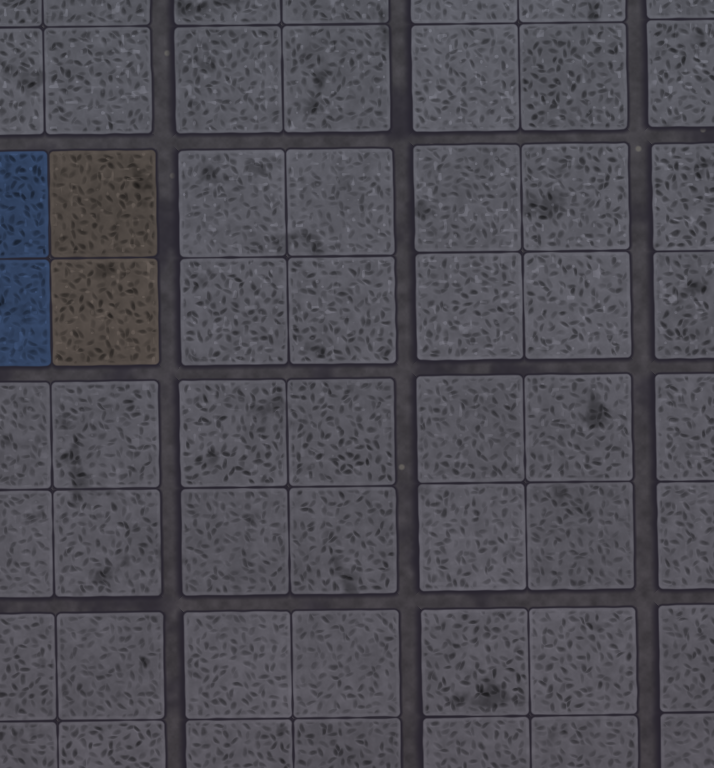
Write a Shadertoy shader that draws this texture.

```glsl
const vec2 BLOCK = vec2(0.3086, 0.3008);  // spacing of the 2x2 tile blocks
const float TILE_OFFSET = 0.0705;         // block centre to tile centre
const float TILE_HALF = 0.0693;
const vec3 STONE = vec3(0.352, 0.352, 0.378);
const vec3 BLUE = vec3(0.20, 0.265, 0.375);
const vec3 BROWN = vec3(0.315, 0.288, 0.268);
const vec3 GROUT = vec3(0.255, 0.247, 0.262);
const vec3 SHADOW = vec3(0.155, 0.145, 0.180);

vec2 hash22(vec2 p) {
    vec3 q = fract(p.xyx * vec3(0.1031, 0.1030, 0.0973));
    q += dot(q, q.yzx + 33.33);
    return fract((q.xx + q.yz) * q.zy);
}

float noise(vec2 p) {
    vec2 i = floor(p), f = fract(p);
    f = f * f * (3.0 - 2.0 * f);
    return mix(mix(hash22(i).x, hash22(i + vec2(1, 0)).x, f.x),
               mix(hash22(i + vec2(0, 1)).x, hash22(i + vec2(1, 1)).x, f.x), f.y);
}

float fbm(vec2 p) {
    float sum = 0.0, gain = 0.5;
    for (int i = 0; i < 4; i++) {
        sum += gain * noise(p);
        p = p * 2.03 + 17.3;
        gain *= 0.5;
    }
    return sum;
}

float roundBox(vec2 p, float halfSize, float radius) {
    vec2 q = abs(p) - halfSize + radius;
    return length(max(q, 0.0)) + min(max(q.x, q.y), 0.0) - radius;
}

// Depth of scattered oval dents, 0 to 1
float dents(vec2 p, float cell, vec2 seed) {
    vec2 g = p / cell, base = floor(g);
    float depth = 0.0;
    for (int y = -1; y <= 1; y++)
    for (int x = -1; x <= 1; x++) {
        vec2 n = base + vec2(x, y);
        vec2 shape = hash22(n + seed + 37.0);
        vec2 r = g - n - 0.1 - 0.8 * hash22(n + seed);
        float angle = 3.14159 * shape.x;
        vec2 axis = vec2(cos(angle), sin(angle));
        vec2 oval = vec2(dot(r, axis), dot(r, vec2(-axis.y, axis.x)));
        float body = 1.0 - smoothstep(0.12, 0.55, length(oval * vec2(0.85, 1.6)));
        depth = max(depth, body * (0.35 + 0.65 * shape.y));
    }
    return depth;
}

// Sparse round flecks
float flecks(vec2 p, float cell, float rarity) {
    vec2 g = p / cell, n = floor(g);
    vec2 h = hash22(n + 91.0);
    float r = length(g - n - 0.25 - 0.5 * hash22(n + 53.0));
    return step(rarity, h.x) * (1.0 - smoothstep(0.06, 0.18, r));
}

vec3 tileColour(vec2 blockId, float side) {
    bool odd = blockId == vec2(-1, 0);
    return odd ? (side < 0.0 ? BLUE : BROWN) : STONE;
}

vec3 stoneSurface(vec2 p, float edge, vec2 tileId, vec3 base) {
    vec2 tileRandom = hash22(tileId + 11.0);
    vec2 warped = p + 0.004 * (vec2(noise(p * 110.0), noise(p * 110.0 + 40.0)) - 0.5);
    float inner = smoothstep(0.001, 0.007, -edge);
    float depth = dents(warped, 0.0125, tileId * 7.0);
    float lit = dents(warped + vec2(0.0014, -0.0022), 0.0125, tileId * 7.0) - depth;
    float strength = mix(0.26, 0.42, tileRandom.x) * mix(0.7, 1.2, noise(p * 28.0));
    float shade = 1.0 - inner * strength * depth;
    shade += inner * 0.10 * lit;
    shade += 0.24 * (fbm(p * 90.0) - 0.47) + 0.12 * (fbm(p * 9.0) - 0.47);
    shade += 0.07 * (tileRandom.y - 0.5);
    // Worn glints and grimy patches
    shade += inner * 0.22 * smoothstep(0.76, 0.95, noise(p * 150.0 + 8.0)) * smoothstep(1.0, 0.2, p.y);
    shade -= 0.25 * smoothstep(0.65, 0.78, fbm(p * 22.0 + 5.0));
    // Rounded lip
    shade += 0.06 * smoothstep(0.006, 0.003, -edge) * smoothstep(0.0, 0.002, -edge);
    return base * shade;
}

// Joint bed, darkest beside the raised blocks
vec3 grooveSurface(vec2 p, float edge, vec2 local) {
    vec2 overhang = abs(local) - TILE_OFFSET - TILE_HALF;
    float reach = overhang.x > overhang.y ? (local.x < 0.0 ? 0.013 : 0.005)
                                          : (local.y < 0.0 ? 0.004 : 0.008);
    vec3 bed = GROUT * (0.8 + 0.45 * fbm(p * 75.0));
    bed = mix(bed, SHADOW, 0.6 * smoothstep(0.52, 0.75, fbm(p * 14.0 + 3.0)));
    bed = mix(bed, vec3(0.44, 0.43, 0.40), 0.7 * flecks(p, 0.03, 0.94));
    return mix(SHADOW, bed, smoothstep(0.0005, reach, edge));
}

void mainImage(out vec4 fragColor, in vec2 fragCoord) {
    vec2 p = fragCoord / iResolution.y;
    p.y = 1.0 - p.y;

    // Slightly skewed block lattice
    vec2 q = p - vec2(0.2135, 0.185) + (p.yx - 0.104) * vec2(-0.0172, 0.011);
    vec2 blockId = floor(q / BLOCK);
    vec2 local = q - (blockId + 0.5) * BLOCK + 0.004 * (hash22(blockId) - 0.5);
    vec2 side = vec2(local.x < 0.0 ? -1.0 : 1.0, local.y < 0.0 ? -1.0 : 1.0);
    vec2 tileId = blockId * 2.0 + 0.5 * side;
    float wobble = 0.0012 * (noise(p * 60.0) - 0.5);
    float edge = roundBox(local - side * TILE_OFFSET, TILE_HALF, 0.006) + wobble;

    vec3 stone = stoneSurface(p, edge, tileId, tileColour(blockId, side.x));
    vec3 groove = grooveSurface(p, edge, local);
    float blur = max(1.0 / iResolution.y, 0.0014);
    vec3 colour = mix(stone, groove, smoothstep(-blur, blur, edge));
    colour *= mix(vec3(0.99, 1.0, 1.01), vec3(0.98, 0.95, 0.96), p.y);
    fragColor = vec4(colour, 1.0);
}
```
